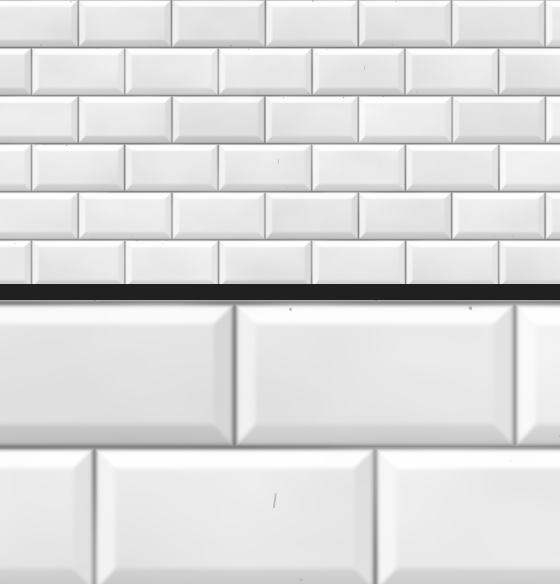
Top: the whole. Bottom: its middle third, enlarged.
Write a WebGL 2 fragment shader that draws this texture.

```glsl
#version 300 es
precision highp float;
// White bevelled wall tiles in running bond with thin soft joints and light wear.

#define ROWS 5.91          // tile rows over the canvas height
#define TILE_W 1.944       // tile width, in row heights
#define FIRST_JOINT 1.629  // first upright joint of the top row
#define TOP_SHIFT 0.008    // top joint, just above the canvas
#define JOINT 0.021        // soft half width of a joint
#define BEVEL vec4(0.145, 0.145, 0.145, 0.16) // left, right, top, bottom
#define JITTER 0.016       // wander of the upright joints
#define MOTTLE 0.075       // cloudiness of the glaze
#define TILE_TONE 0.035    // brightness spread between tiles
#define SPECK_RATE 0.02    // share of joint cells holding a chip

uniform vec2 u_resolution;
out vec4 fragColor;

const float FACE = 0.912;
const float BEVEL_LEFT = 0.955;
const float BEVEL_RIGHT = 0.88;
const float BEVEL_TOP = 1.0;
const float BEVEL_BOTTOM = 0.785;
const float GROUT = 0.50;

float hash(vec2 p) {
    vec3 q = fract(vec3(p.xyx) * 0.1031);
    q += dot(q, q.yzx + 33.33);
    return fract((q.x + q.y) * q.z);
}

float noise(vec2 p) {
    vec2 i = floor(p), f = fract(p);
    f = f * f * (3.0 - 2.0 * f);
    return mix(mix(hash(i), hash(i + vec2(1, 0)), f.x),
               mix(hash(i + vec2(0, 1)), hash(i + vec2(1, 1)), f.x), f.y);
}

float fbm(vec2 p) {
    float sum = 0.0, amp = 0.5;
    for (int i = 0; i < 4; i++) {
        sum += amp * noise(p);
        p = p * 2.03 + 17.0;
        amp *= 0.45;
    }
    return sum;
}

float jointOffset(vec2 id) {
    return JITTER * (hash(id + 40.0) - 0.5);
}

// Coverage of the region where d is below zero, one pixel soft
float cover(float d, float px) {
    return clamp(0.5 - d / px, 0.0, 1.0);
}

// Soft line profile around a joint
float line(float d, float width) {
    return exp(-d * d / (width * width));
}

// Tiny dark chips, at most one in each cell
float specks(vec2 p, float px) {
    vec2 cell = floor(p / 0.09);
    vec2 centre = (cell + 0.3 + 0.4 * vec2(hash(cell + 3.0), hash(cell + 71.0))) * 0.09;
    float radius = mix(0.006, 0.015, hash(cell + 9.0));
    return step(1.0 - SPECK_RATE, hash(cell + 120.0)) * cover(length(p - centre) - radius, px);
}

void main() {
    // Units of one row height, with y running down from the top
    float px = ROWS / u_resolution.y;
    vec2 p = gl_FragCoord.xy * px;
    p.y = ROWS - p.y + TOP_SHIFT;

    // Running bond: every other row moves by half a tile
    float row = floor(p.y);
    float column = (p.x - FIRST_JOINT) / TILE_W + 0.5 * mod(row, 2.0);
    vec2 id = vec2(floor(column), row) + 20.0;
    vec2 local = vec2(fract(column) * TILE_W, fract(p.y));

    // Distances to the four sides
    float left = local.x - jointOffset(id);
    float right = TILE_W - local.x + jointOffset(id + vec2(1, 0));
    float top = local.y, bottom = 1.0 - local.y;
    vec4 side = vec4(left, right, top, bottom) / BEVEL;

    // Bevels, mitred where two sides are equally near, each tile tilted a little
    float soft = 0.2;
    float tilt = hash(id + 90.0) - 0.5;
    float nearX = min(side.x, side.y), nearY = min(side.z, side.w);
    float upright = left < right ? BEVEL_LEFT : BEVEL_RIGHT + 0.04 * tilt;
    float level = top < bottom ? BEVEL_TOP : BEVEL_BOTTOM + 0.04 * side.w + 0.04 * tilt;
    float bevel = mix(level, upright, smoothstep(-soft, soft, nearY - nearX));

    // Glazed face with a slow gradient and clouds
    float clouds = fbm(p * vec2(0.8, 1.3) + id * 7.3) - 0.45;
    float slope = 0.035 * (0.5 - local.y) + 0.03 * tilt * (local.x / TILE_W - 0.5);
    float face = FACE + slope + MOTTLE * clouds;
    float ridge = min(nearX, nearY) - 1.0;
    float shade = mix(bevel + 0.4 * MOTTLE * clouds, face, smoothstep(-soft, soft, ridge));
    shade += TILE_TONE * (hash(id + 5.0) - 0.5);
    shade = min(shade, 0.995);

    // Joints: soft grey lines of uneven strength, the upright ones fainter
    float dx = min(abs(left), abs(right)), dy = min(top, bottom);
    float wear = noise(p * vec2(2.0, 1.3) + 11.0);
    float width = max(JOINT, 0.6 * px);
    float levelLine = line(dy, width) * mix(0.7, 1.0, wear);
    float uprightLine = line(dx, width) * mix(0.6, 0.95, wear);
    shade = mix(shade, GROUT, max(levelLine, uprightLine));
    shade -= 0.03 * line(bottom, 0.05);

    // Chips gather along the level joints
    float chips = specks(p, px) * (1.0 - smoothstep(0.05, 0.11, dy));
    shade = mix(shade, 0.55, 0.6 * chips);

    // A rare hairline scratch on the face
    vec2 mark = local - vec2(TILE_W, 1.0) * mix(vec2(0.25), vec2(0.75), vec2(hash(id + 8.0), hash(id + 31.0)));
    float scratch = cover(abs(mark.x + 0.15 * mark.y) - 0.006, px) * cover(abs(mark.y) - 0.05, px);
    shade = mix(shade, 0.6, 0.6 * scratch * step(0.98, hash(id + 63.0)));

    fragColor = vec4(vec3(clamp(shade, 0.0, 1.0)), 1.0);
}
```
